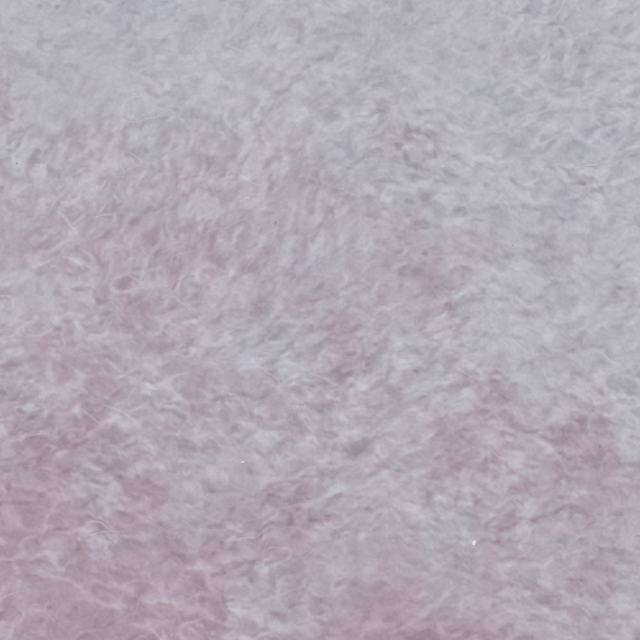
Give the GLSL for this texture, as a WebGL 2 fragment shader.

```glsl
#version 300 es
precision highp float;
// Weathered plaster: mauve stains under a pale blue-grey skin of fine fibres and flakes.
uniform vec2 u_resolution;
out vec4 fragColor;

float hash(vec2 p) {
    vec3 q = fract(vec3(p.xyx) * 0.1031);
    q += dot(q, q.yzx + 33.33);
    return fract((q.x + q.y) * q.z);
}

float noise(vec2 p) {
    vec2 cell = floor(p), f = fract(p);
    f = f * f * (3.0 - 2.0 * f);
    return mix(mix(hash(cell), hash(cell + vec2(1, 0)), f.x),
               mix(hash(cell + vec2(0, 1)), hash(cell + vec2(1, 1)), f.x), f.y);
}

mat2 rotation(float angle) {
    float c = cos(angle), s = sin(angle);
    return mat2(c, -s, s, c);
}

float fbm(vec2 p) {
    float sum = 0.0, amplitude = 0.53;
    for (int i = 0; i < 4; i++) {
        sum += amplitude * noise(p);
        p = rotation(0.65) * p * 2.03 + 17.3;
        amplitude *= 0.5;
    }
    return sum;
}

// Short flecks stretched along one direction, centred on zero
float flecks(vec2 p, float angle) {
    vec2 q = rotation(angle) * p;
    return noise(q * vec2(34, 72) + 40.0) * 0.36
         + noise(rotation(0.25) * q * vec2(62, 128) + 90.0) * 0.40
         + noise(rotation(-0.3) * q * vec2(120, 205) + 150.0) * 0.24 - 0.5;
}

// Thin broken threads along the crests of stretched noise
float threads(vec2 p, float angle, vec2 scale) {
    vec2 q = rotation(angle) * p * scale;
    float line = smoothstep(0.13, 0.0, abs(noise(q + 60.0) - 0.5));
    return line * smoothstep(0.4, 0.7, noise(q * 1.3 + 130.0));
}

// Sparse round specks, one candidate per cell
float specks(vec2 p, float count, float chance, float radius) {
    vec2 cell = floor(p * count);
    vec2 centre = 0.3 + 0.4 * vec2(hash(cell + 5.1), hash(cell + 9.7));
    float size = radius * (0.5 + hash(cell + 2.9));
    float d = length(fract(p * count) - centre) / count;
    return step(hash(cell + 71.0), chance) * smoothstep(size, size * 0.4, d);
}

void main() {
    vec2 uv = gl_FragCoord.xy / u_resolution;
    vec2 warp = vec2(noise(uv * 45.0 + 3.0), noise(uv * 45.0 + 31.0)) - 0.5;
    vec2 p = uv + warp * 0.009;

    // Grain runs steeply at the upper left and flatter elsewhere
    float broad = fbm(uv * 3.2 + 8.0) - 0.5;
    float steep = smoothstep(0.4, 0.6, 0.35 + 0.5 * (uv.y - uv.x) + broad);
    float tilt = smoothstep(0.42, 0.58, noise(uv * 6.0 + 70.0));
    float flat_grain = mix(flecks(p, 0.3), flecks(p + 3.0, -0.4), tilt);
    float grain = mix(flat_grain, flecks(p + 7.0, 0.95), steep);
    grain *= 0.75 + 0.6 * noise(uv * 9.0 + 12.0);

    // Stains gather toward the lower left and thin out under pale grain
    float patches = fbm(p * 13.0 + 21.0) - 0.5;
    float stain = 0.46 + 0.68 * (0.45 - uv.y) + 0.50 * (0.45 - uv.x)
                + broad * 0.85 + patches * 0.8 - grain * 0.45;
    stain = smoothstep(0.0, 1.0, stain);
    vec3 color = mix(vec3(0.705, 0.702, 0.734), vec3(0.672, 0.602, 0.645), stain);

    // Faint warm and cool drift
    color += vec3(0.010, 0.004, -0.012) * (fbm(uv * 9.0 + 50.0) - 0.5) * 1.6;
    color += vec3(0.150, 0.145, 0.145) * grain;

    // Pale threads in loose clumps
    float clumps = smoothstep(0.3, 0.75, fbm(uv * 8.0 + 33.0));
    float web = max(threads(p, 0.3, vec2(20, 40)), threads(p, -0.5, vec2(18, 36)));
    web = max(web, threads(p, 1.0, vec2(20, 42)) * (0.4 + 0.6 * steep));
    color = mix(color, vec3(0.79, 0.78, 0.82), web * (0.14 + 0.34 * clumps));

    // Chalky flakes and small dark pits
    float chalk = fbm(p * vec2(34, 44) + 77.0) + 0.5 * grain;
    float flakes = smoothstep(0.58, 0.84, chalk) * clumps;
    color = mix(color, vec3(0.79, 0.79, 0.835), flakes * 0.55);
    float pits = smoothstep(0.66, 0.92, noise(p * vec2(66, 98) + 19.0));
    color -= vec3(0.060, 0.064, 0.058) * pits * noise(uv * 11.0 + 4.0);

    // Rare bright and dark specks, then a soft dust
    color = mix(color, vec3(0.87, 0.87, 0.90), specks(p, 9.0, 0.02, 0.005));
    color = mix(color, vec3(0.52, 0.49, 0.53), 0.5 * specks(p, 22.0, 0.02, 0.003));
    color += 0.03 * (noise(uv * 250.0) - 0.5);

    fragColor = vec4(color, 1.0);
}
```
